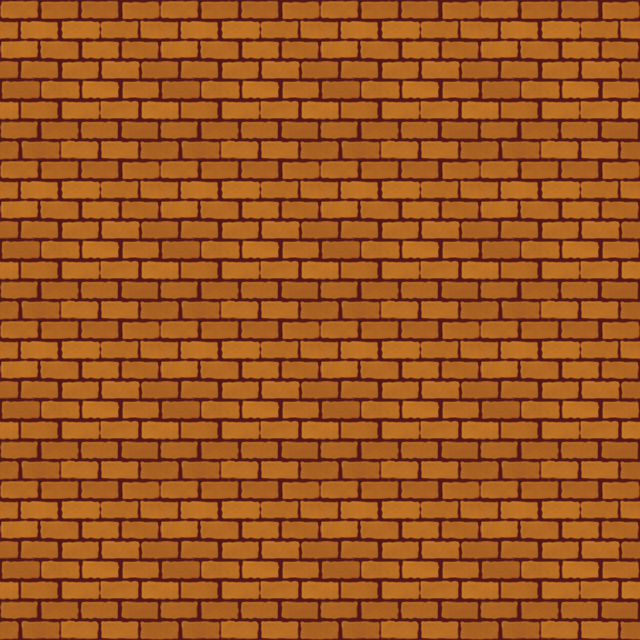
This texture is drawn by a Shadertoy shader. Its source:

```glsl
float hash(vec2 p) {
    return fract(sin(dot(p, vec2(127.1, 311.7))) * 43758.5453);
}

// Value noise whose lattice wraps after the given period
float noise(vec2 p, vec2 period) {
    vec2 i = floor(p), f = fract(p);
    f = f * f * (3.0 - 2.0 * f);
    vec2 a = mod(i, period), b = mod(i + 1.0, period);
    return mix(mix(hash(a), hash(vec2(b.x, a.y)), f.x),
               mix(hash(vec2(a.x, b.y)), hash(b), f.x), f.y);
}

float roundedBox(vec2 p, vec2 halfSize, float radius) {
    vec2 d = abs(p) - halfSize + radius;
    return length(max(d, 0.0)) + min(max(d.x, d.y), 0.0) - radius;
}

void mainImage(out vec4 fragColor, in vec2 fragCoord) {
    vec2 uv = fragCoord / iResolution.xy;
    vec2 block = uv * 4.0; // four blocks each way, each 4 by 8 bricks

    // Running bond: every other course is shifted by half a brick
    vec2 grid = uv * vec2(16.0, 32.0);
    grid.x += 0.5 * (1.0 - mod(floor(grid.y), 2.0));
    vec2 id = mod(floor(grid), vec2(4.0, 8.0));
    vec2 p = (fract(grid) - 0.5) * vec2(2.0, 1.0);

    // Uneven placement, tilt and size of each brick
    vec2 jitter = vec2(hash(id + 11.3), hash(id + 23.7)) - 0.5;
    p -= jitter * vec2(0.09, 0.04);
    p.y += (hash(id + 37.1) - 0.5) * 0.05 * p.x;
    vec2 halfSize = vec2(0.925, 0.42) + (hash(id + 41.9) - 0.5) * vec2(0.05, 0.02);

    // Ragged outline
    float ragged = noise(block * 44.0, vec2(44.0)) - 0.5;
    float d = roundedBox(p, halfSize, 0.1) + ragged * 0.07;
    float soft = max(0.055, 20.0 / iResolution.y);
    float brickMask = smoothstep(soft, -soft, d);

    // Brick tone: per brick, with blotches, grain and a lighter foot
    float blotch = noise(block * vec2(10.0, 16.0) + 0.5, vec2(10.0, 16.0)) - 0.5;
    float grain = noise(block * 90.0, vec2(90.0)) - 0.5;
    float tone = 0.18 + 0.6 * hash(id + 5.2) + 0.28 * blotch + 0.22 * grain - 0.15 * p.y;
    vec3 brick = mix(vec3(0.63, 0.35, 0.13), vec3(0.76, 0.465, 0.15), tone);

    // Worn rim, lit from the upper left
    float rim = smoothstep(-0.16, -0.05, d);
    brick += rim * vec3(0.05, 0.04, 0.01) * (0.4 - 0.5 * p.x + p.y);

    vec3 mortar = vec3(0.315, 0.085, 0.088) * (1.0 + 0.12 * ragged);
    fragColor = vec4(mix(mortar, brick, brickMask), 1.0);
}
```
